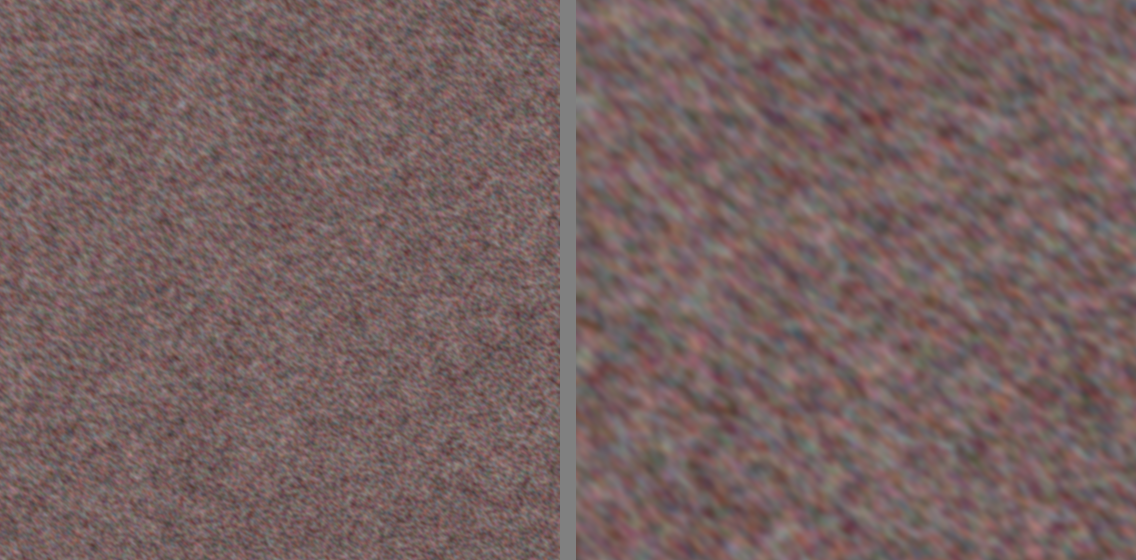
Left: the whole. Right: its middle third, enlarged.
Give the GLSL for this texture, as a three.js fragment shader.

```glsl
// Soft mauve-grey felt: fine diagonal streaks of grain over faint cloudy mottling.
// Gradient noise is stretched along the falling diagonal; separate layers drive
// brightness, a red-to-teal tint and a blue-to-ochre tint.

varying vec2 vUv;

vec2 randomDirection(vec2 cell) {
  vec3 h = fract(vec3(cell.xyx) * vec3(0.1031, 0.1030, 0.0973));
  h += dot(h, h.yzx + 33.33);
  float angle = 6.2832 * fract((h.x + h.y) * h.z);
  return vec2(cos(angle), sin(angle));
}

// Gradient noise, roughly -0.7 to 0.7
float noise(vec2 p) {
  vec2 cell = floor(p);
  vec2 f = p - cell;
  vec2 w = f * f * f * (f * (f * 6.0 - 15.0) + 10.0);
  float a = dot(randomDirection(cell), f);
  float b = dot(randomDirection(cell + vec2(1.0, 0.0)), f - vec2(1.0, 0.0));
  float c = dot(randomDirection(cell + vec2(0.0, 1.0)), f - vec2(0.0, 1.0));
  float d = dot(randomDirection(cell + 1.0), f - 1.0);
  return mix(mix(a, b, w.x), mix(c, d, w.x), w.y);
}

// Coordinates along and across a line falling to the right at the given angle
vec2 alongAcross(vec2 p, float angle) {
  float c = cos(angle);
  float s = sin(angle);
  return vec2(c * p.x - s * p.y, s * p.x + c * p.y);
}

// Long streaks at upper left give way to shorter, finer grain at lower right
float grain(vec2 p, float seed) {
  float streaks = noise(alongAcross(p, 0.68) * vec2(56.0, 118.0) + seed);
  float specks = noise(alongAcross(p, 0.5) * vec2(92.0, 132.0) + seed + 311.0);
  float fine = noise(alongAcross(p, 0.8) * vec2(125.0, 215.0) + seed + 173.0);
  float turn = 1.5708 * smoothstep(-0.7, 0.9, p.x - p.y);
  return cos(turn) * streaks + sin(turn) * specks + 0.4 * fine;
}

void main() {
  // Cloudy mottling, slightly bent so that the patches look ragged
  vec2 bend = vec2(noise(vUv * 19.0 + 41.0), noise(vUv * 19.0 + 87.0));
  vec2 p = vUv + 0.012 * bend;
  float patches = noise(alongAcross(p, 0.35) * vec2(21.0, 31.0) + 57.0);
  float tufts = noise(alongAcross(p, 0.5) * vec2(44.0, 62.0) + 129.0);
  float clouds = noise(vUv * 7.0 + 13.0);

  float light = 0.135 * grain(vUv, 20.0)
              + 0.075 * tufts + 0.07 * patches + 0.035 * clouds;
  float redTeal = grain(vUv, 523.0) + 0.25 * noise(vUv * 24.0 + 211.0);
  float blueOchre = grain(vUv, 877.0);

  vec3 mauveGrey = vec3(0.46, 0.38, 0.376);
  vec3 color = mauveGrey + light * vec3(1.0, 1.0, 0.95);
  color += redTeal * vec3(0.085, -0.07, -0.045);
  color += blueOchre * vec3(-0.025, -0.01, 0.085);
  gl_FragColor = vec4(color, 1.0);
}
```
